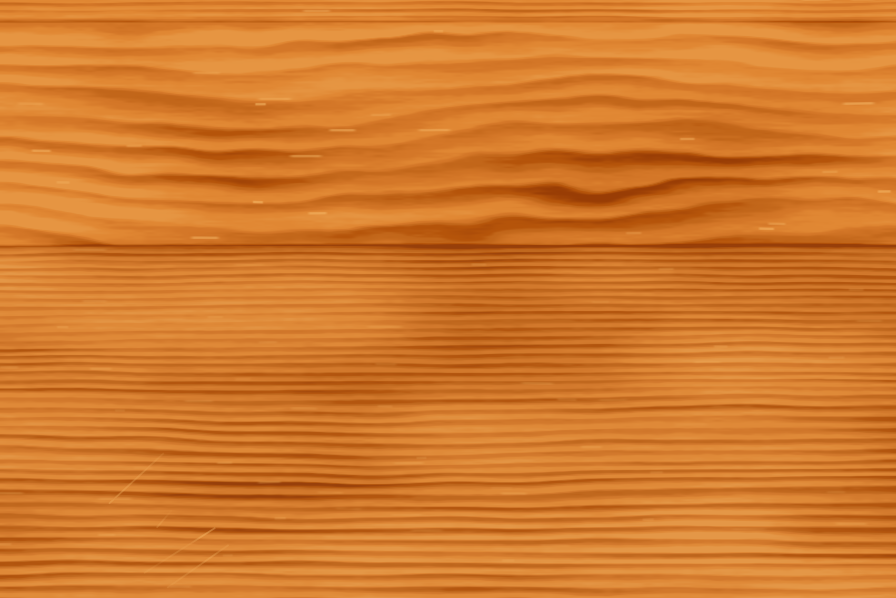
This texture is drawn by a WebGL 2 fragment shader. Its source:

```glsl
#version 300 es
precision highp float;
// Three varnished pine boards with horizontal grain. Growth rings are repeats of a
// noise-warped height; a tone from 0 (late wood) to 1 (early wood) picks the colour.
// Fibres, pale resin flecks, a few scratches and dark seams are added on top.
#define UPPER_SEAM 0.965
#define LOWER_SEAM 0.590
#define WIDE_RINGS 23.0
#define FINE_RINGS 43.0
#define FINE_CROWDING 32.0
#define WIDE_CONTRAST 0.66
#define FINE_CONTRAST 0.62
#define FIBRE_AMOUNT 0.20
#define BLOTCH_AMOUNT 0.85
#define BAND_AMOUNT 0.36
#define FLECK_SHARE 0.035

uniform vec2 u_resolution;
out vec4 fragColor;

float hash(vec2 cell) {
    uvec2 k = uvec2(ivec2(cell)) * uvec2(1597334677u, 3812015801u);
    uint n = (k.x ^ k.y) * 1597334677u;
    n = (n ^ (n >> 15)) * 2246822519u;
    n = (n ^ (n >> 13)) * 3266489917u;
    return float((n ^ (n >> 16)) >> 8) / 16777216.0;
}

float noise(vec2 p) {
    vec2 i = floor(p), f = fract(p);
    f = f * f * (3.0 - 2.0 * f);
    return mix(mix(hash(i), hash(i + vec2(1, 0)), f.x),
               mix(hash(i + vec2(0, 1)), hash(i + vec2(1, 1)), f.x), f.y);
}

// Slow darkening on one side of a ring, a quicker return on the other.
float lateWood(float phase, float start, float peak) {
    float f = fract(phase);
    float fall = clamp(fwidth(phase) * 1.2, 0.24, 0.4);
    return smoothstep(start, peak, f) * (1.0 - smoothstep(1.0 - fall, 1.0, f));
}

float wideBoard(vec2 p) {
    float phase = p.y * WIDE_RINGS + 1.5 * noise(p * vec2(2.0, 5.0) + 7.0)
                + 0.6 * noise(p * vec2(5.0, 15.0) + 31.0)
                + 0.22 * noise(p * vec2(14.0, 36.0));
    float start = 0.4 * noise(p * vec2(3.0, 16.0) + 53.0) - 0.1;
    float strength = mix(0.35, 1.3, noise(vec2(p.x * 3.0, phase * 0.8) + 11.0));
    return 0.88 - WIDE_CONTRAST * strength * lateWood(phase, start, 0.74);
}

float fineBoard(vec2 p) {
    float phase = p.y * (FINE_RINGS + FINE_CROWDING * p.y)
                + 1.0 * noise(p * vec2(1.6, 4.0) + 17.0)
                + 0.9 * noise(vec2(p.x * 0.6, p.y * 26.0) + 3.0)
                + 0.3 * noise(p * vec2(8.0, 30.0) + 71.0);
    float strength = mix(0.35, 1.25, noise(vec2(p.x * 2.5, phase * 0.9) + 23.0));
    strength *= mix(1.15, 0.75, smoothstep(0.1, 0.5, p.y));
    float base = mix(0.86, 0.66, smoothstep(0.0, 0.3, p.y));
    return base - FINE_CONTRAST * strength * lateWood(phase, 0.15, 0.7);
}

vec3 woodColour(float tone) {
    vec3 c = mix(vec3(0.60, 0.24, 0.02), vec3(0.71, 0.33, 0.04), smoothstep(-0.25, 0.06, tone));
    c = mix(c, vec3(0.76, 0.40, 0.10), smoothstep(0.06, 0.24, tone));
    c = mix(c, vec3(0.83, 0.465, 0.155), smoothstep(0.24, 0.50, tone));
    c = mix(c, vec3(0.88, 0.53, 0.20), smoothstep(0.50, 0.74, tone));
    return mix(c, vec3(0.90, 0.585, 0.26), smoothstep(0.74, 0.98, tone));
}

// Short pale dashes, one candidate per cell.
float flecks(vec2 p) {
    vec2 q = vec2(p.x * 13.0, (p.y + 0.006 * noise(p * 6.0)) * 115.0);
    q.x += hash(vec2(floor(q.y), 63.0));
    vec2 id = floor(q), f = abs(fract(q) - 0.5);
    float halfLength = mix(0.12, 0.46, hash(id + 91.0));
    float dash = smoothstep(halfLength, halfLength * 0.6, f.x) * smoothstep(0.38, 0.08, f.y);
    return dash * step(1.0 - FLECK_SHARE, hash(id)) * mix(0.4, 1.0, hash(id + 47.0));
}

float scratches(vec2 p) {
    float mark = 0.0;
    for (int i = 0; i < 4; i++) {
        vec2 seed = vec2(float(i), 5.0);
        vec2 start = vec2(0.32 * hash(seed), 0.36 * hash(seed + 9.0));
        float angle = mix(0.25, 0.9, hash(seed + 19.0));
        vec2 along = vec2(cos(angle), sin(angle)), d = p - start;
        float t = clamp(dot(d, along), 0.0, mix(0.03, 0.16, hash(seed + 29.0)));
        mark = max(mark, smoothstep(0.0025, 0.0004, length(d - along * t)) * noise(p * 35.0));
    }
    return mark;
}

void main() {
    vec2 p = gl_FragCoord.xy / u_resolution.y;
    float px = 1.0 / u_resolution.y;
    float lowSeam = LOWER_SEAM + 0.003 * (noise(vec2(p.x * 3.0, 2.0)) - 0.5);
    float inWide = smoothstep(lowSeam - px, lowSeam + px, p.y);
    float inStrip = smoothstep(UPPER_SEAM - px, UPPER_SEAM + px, p.y);

    // Boards
    float strip = fineBoard(p * vec2(1.0, 0.8) + vec2(3.0, 0.0)) + 0.15;
    float tone = mix(mix(fineBoard(p), wideBoard(p), inWide), strip, inStrip);

    // Stains, bands along the grain, and fibres
    float blotch = 0.6 * noise(p * vec2(2.5, 4.0) + 41.0) + 0.4 * noise(p * vec2(5.0, 9.0) + 13.0);
    float band = noise(p * vec2(1.5, 17.0) + 83.0);
    float fibre = 0.6 * noise(p * vec2(14.0, 210.0)) + 0.4 * noise(p * vec2(60.0, 300.0) + 5.0);
    tone += BLOTCH_AMOUNT * (blotch - 0.5) + BAND_AMOUNT * (band - 0.5) + FIBRE_AMOUNT * (fibre - 0.5);

    // Seams with a soft shade beside them
    float lowGap = abs(p.y - lowSeam), highGap = abs(p.y - UPPER_SEAM);
    tone -= 0.35 * smoothstep(0.004, 0.0, lowGap) + 0.25 * smoothstep(0.024, 0.0, lowGap);
    tone -= 0.4 * smoothstep(0.005, 0.0, highGap);

    // Colour and pale marks
    vec3 colour = woodColour(tone);
    colour += (1.0 - inWide) * vec3(-0.006, 0.008, 0.018);
    float pale = max(flecks(p) * mix(0.25, 0.6, inWide), 0.5 * scratches(p));
    colour = mix(colour, vec3(0.96, 0.72, 0.40), pale);
    fragColor = vec4(colour, 1.0);
}
```
